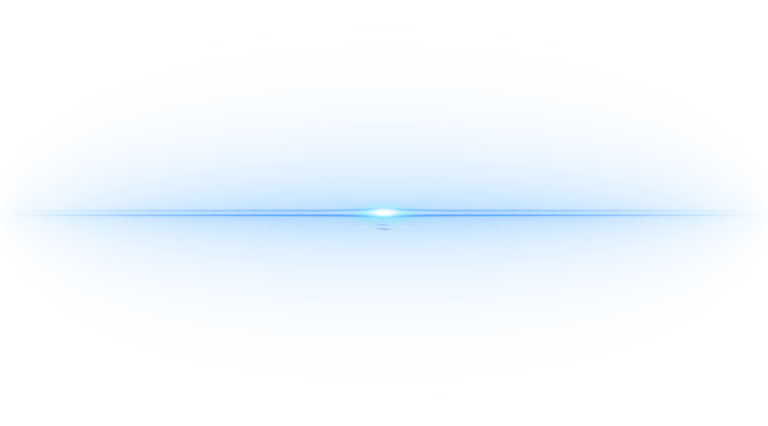
This background is drawn by a WebGL 1 fragment shader. Its source:

```glsl
precision highp float;
// A blue lens flare on white: a wide elliptical haze, two thin horizontal
// streaks and a cyan-white core. Blue light is laid down as optical depth,
// which tints the white paper by exponential absorption.

uniform vec2 u_resolution;

// Lengths are in canvas heights, measured from the canvas centre.
const vec3 ABSORPTION = vec3(1.0, 0.45, 0.012);
const vec3 HALO_COLOR = vec3(0.42, 0.93, 1.0);
const vec3 CORE_COLOR = vec3(1.0);
const vec3 GHOST_COLOR = vec3(0.40, 0.60, 0.97);

const vec2 HAZE_RADIUS = vec2(0.92, 0.48);
const float HAZE_DEPTH = 0.27;
const float HAZE_HEIGHT = 0.13;
const float UNDERGLOW_DEPTH = 0.17;
const float UNDERGLOW_HEIGHT = 0.03;

const float STREAK_REACH = 0.90;
const float STREAK_OFFSET = 0.0055;
const float STREAK_WIDTH = 0.0024;
const float STREAK_BULGE = 0.005;
const float UPPER_DEPTH = 0.36;
const float LOWER_DEPTH = 0.58;

const vec2 CORE_CENTER = vec2(0.0, 0.001);
const vec2 CORE_SIZE = vec2(0.031, 0.0095);
const vec2 HALO_SIZE = vec2(0.062, 0.016);
const vec2 GLINT_SIZE = vec2(0.11, 0.0025);
const vec2 GHOST_SIZE = vec2(0.014, 0.0019);

float gaussian(float x) {
  return exp(-x * x);
}

float spot(vec2 p, vec2 size) {
  vec2 q = p / size;
  return exp(-dot(q, q));
}

// Broad haze, slightly denser just below the horizon
float hazeDepth(vec2 p) {
  vec2 q = p / HAZE_RADIUS;
  float window = max(1.0 - dot(q, q), 0.0);
  float haze = HAZE_DEPTH * exp(-abs(p.y) / HAZE_HEIGHT);
  float below = mix(0.35, 1.0, smoothstep(0.006, -0.006, p.y));
  float glow = UNDERGLOW_DEPTH * below * exp(-abs(p.y) / UNDERGLOW_HEIGHT);
  return (haze + glow) * window;
}

// Paired streaks that part around the core and fade towards the sides
float streakDepth(vec2 p) {
  float x = p.x / STREAK_REACH;
  float fade = max(1.0 - x * x, 0.0);
  fade *= sqrt(fade);
  float offset = STREAK_OFFSET + STREAK_BULGE * exp(-abs(p.x) / 0.05);
  float upper = UPPER_DEPTH * gaussian((p.y - offset) / STREAK_WIDTH);
  float lower = LOWER_DEPTH * gaussian((p.y + offset) / STREAK_WIDTH);
  return (upper + lower) * fade;
}

// Two small tilted reflections under the core
float ghosts(vec2 p) {
  float amount = 0.0;
  for (int i = 0; i < 2; i++) {
    float k = float(i);
    vec2 q = p - vec2(-0.003 + 0.003 * k, -0.028 - 0.0095 * k);
    q.y += 0.08 * q.x;
    amount += (0.38 + 0.24 * k) * spot(q, GHOST_SIZE);
  }
  return amount;
}

void main() {
  vec2 p = (gl_FragCoord.xy - 0.5 * u_resolution) / u_resolution.y;

  // Blue tint on white
  vec3 color = exp(-ABSORPTION * (hazeDepth(p) + streakDepth(p)));
  color = mix(color, GHOST_COLOR, ghosts(p));

  // Cyan halo, thin glint and white-hot core
  vec2 c = p - CORE_CENTER;
  color = mix(color, HALO_COLOR, 0.85 * spot(c + vec2(0.0, 0.003), HALO_SIZE));
  color = mix(color, vec3(0.85, 0.97, 1.0), 0.6 * spot(c, GLINT_SIZE));
  color = mix(color, CORE_COLOR, min(1.25 * spot(c, CORE_SIZE), 1.0));

  gl_FragColor = vec4(color, 1.0);
}
```
